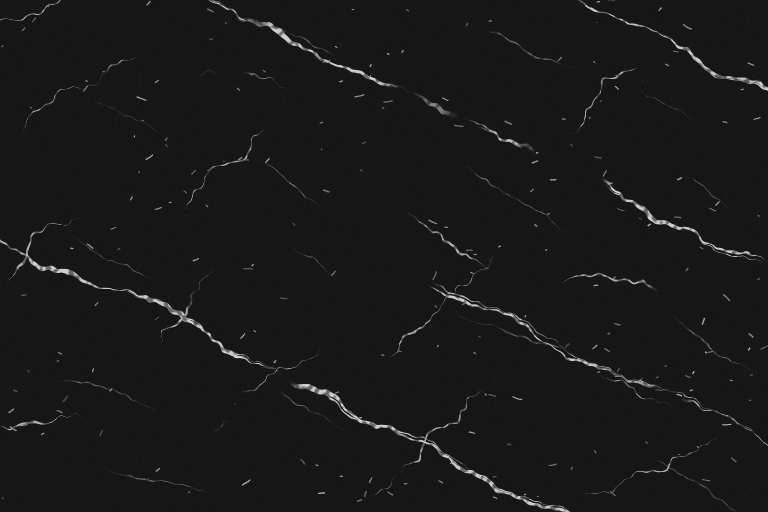
A WebGL 2 fragment shader for this texture:

```glsl
#version 300 es
precision highp float;
// Polished black marble with frayed diagonal white veins, jagged branches and flecks.

uniform vec2 u_resolution;
out vec4 fragColor;

const vec3 STONE = vec3(0.088);
const vec3 VEIN = vec3(0.84);
const float GRAIN = 0.012;         // brightness of the stone's fine grain
const float MAIN_ANGLE = -0.46;    // lie of the long veins, in radians
const float ROW_PITCH = 0.305;     // spacing of the long veins
const float ROW_START = 0.18;
const float MAIN_WIDTH = 0.0034;   // half widths
const float BRANCH_WIDTH = 0.0018;
const float HAIR_WIDTH = 0.0010;
const float FLECK_WIDTH = 0.0012;
const int ROWS = 5;
const int BRANCHES = 15;
const int HAIRS = 16;
const float FLECK_CELL = 0.03;
const float FLECK_CHANCE = 0.05;
const float HALO = 0.016;          // reach of the flecks gathered around veins
const vec2 SPREAD = vec2(0.7549, 0.5698); // even quasi-random steps

vec2 hash2(vec2 c) {
    vec3 q = fract(c.xyx * vec3(0.1031, 0.1030, 0.0973));
    q += dot(q, q.yzx + 33.33);
    return fract((q.xx + q.yz) * q.zy);
}

float cornerSlope(vec2 cell, vec2 offset) {
    float a = 6.2832 * hash2(cell).x;
    return dot(vec2(cos(a), sin(a)), offset);
}

float gradientNoise(vec2 p) {
    vec2 i = floor(p), f = p - i;
    vec2 w = f * f * f * (f * (f * 6.0 - 15.0) + 10.0);
    vec2 e = vec2(1.0, 0.0);
    float low = mix(cornerSlope(i, f), cornerSlope(i + e, f - e), w.x);
    float high = mix(cornerSlope(i + e.yx, f - e.yx), cornerSlope(i + 1.0, f - 1.0), w.x);
    return mix(low, high, w.y);
}

// Share of a pixel covered by a stripe at distance d.
float stripe(float d, float halfWidth) {
    float px = 1.0 / u_resolution.y;
    return max(min(d + 0.5 * px, halfWidth) - max(d - 0.5 * px, -halfWidth), 0.0) / px;
}

// One wandering, tapered vein: x is its coverage, y the halo around it.
vec2 vein(vec2 p, vec2 start, float angle, float len, float halfWidth, float jag, float seed) {
    vec2 axis = vec2(cos(angle), sin(angle));
    float along = dot(p - start, axis);
    float across = dot(p - start, vec2(-axis.y, axis.x));
    if (along < 0.0 || along > len || abs(across) > 0.15) return vec2(0.0);
    across += jag * (gradientNoise(vec2(along * 4.0, seed))
        + 0.40 * gradientNoise(vec2(along * 14.0, seed + 20.0))
        + 0.16 * gradientNoise(vec2(along * 45.0, seed + 40.0)));
    float taper = smoothstep(0.0, 0.06, along) * (1.0 - smoothstep(len - 0.1, len, along));
    float swell = smoothstep(-0.35, 0.4, gradientNoise(vec2(along * 9.0, seed + 60.0)));
    float unbroken = smoothstep(-0.38, -0.15, gradientNoise(vec2(along * 7.0, seed + 80.0)));
    float cover = stripe(across, halfWidth * taper * (0.3 + 1.1 * swell));
    return vec2(cover * unbroken, taper * exp(-abs(across) / HALO));
}

// Short slivers scattered over a jittered grid.
float flecks(vec2 p, float chance) {
    float light = 0.0;
    vec2 home = floor(p / FLECK_CELL);
    for (int k = 0; k < 9; k++) {
        vec2 id = home + vec2(k % 3 - 1, k / 3 - 1);
        vec2 place = hash2(id + 11.0), kind = hash2(id + 157.0), shape = hash2(id + 293.0);
        if (kind.x > chance) continue;
        float angle = mix(-0.9, 1.2, kind.y);
        vec2 axis = vec2(cos(angle), sin(angle));
        vec2 q = p - (id + place) * FLECK_CELL;
        float reach = FLECK_CELL * mix(0.04, 0.28, shape.x * shape.x);
        float d = length(q - axis * clamp(dot(q, axis), -reach, reach));
        light = max(light, stripe(d, FLECK_WIDTH) * mix(0.3, 0.85, shape.y));
    }
    return light;
}

void main() {
    vec2 p = gl_FragCoord.xy / u_resolution.y;
    // Fine warp frays every edge.
    vec2 q = p + 0.003 * vec2(gradientNoise(p * 55.0), gradientNoise(p * 55.0 + 31.7));
    vec2 lit = vec2(0.0);

    // Long veins in slanted rows, each a thick strand with a thin companion.
    vec2 axis = vec2(cos(MAIN_ANGLE), sin(MAIN_ANGLE));
    for (int i = 0; i < ROWS * 2; i++) {
        float row = float(i / 2), strand = float(i % 2), odd = mod(row, 2.0);
        vec2 start = axis * mix(0.55, -0.27, odd) + vec2(-axis.y, axis.x) * (ROW_START + ROW_PITCH * row);
        float width = MAIN_WIDTH * mix(0.65, 1.0, odd) * mix(1.0, 0.4, strand);
        vec2 v = vein(q, start, MAIN_ANGLE, mix(0.8, 1.4, odd), width, 0.045, row * 3.7 + 1.3 + 0.16 * strand);
        lit = max(lit, v * vec2(0.95, 0.6));
    }
    // Jagged branches, mostly climbing to the right.
    for (int i = 0; i < BRANCHES; i++) {
        float n = float(i);
        vec2 r = hash2(vec2(n, 71.0));
        vec2 start = fract(n * SPREAD + vec2(0.27, 0.41)) * vec2(1.5, 1.0) - vec2(0.08, 0.1);
        float angle = (i % 3 == 2 ? -0.3 : 0.85) + 0.5 * (r.x - 0.5);
        vec2 v = vein(q, start, angle, mix(0.16, 0.34, r.y), BRANCH_WIDTH, 0.075, 140.3 + n * 2.3);
        lit = max(lit, v * vec2(0.8, 0.75));
    }
    // Faint hairlines that follow the long veins.
    for (int i = 0; i < HAIRS; i++) {
        float n = float(i);
        vec2 r = hash2(vec2(n, 193.0));
        vec2 start = fract(n * SPREAD + vec2(0.63, 0.12)) * vec2(1.5, 1.0) - vec2(0.1, 0.0);
        vec2 v = vein(q, start, MAIN_ANGLE + 0.3 * (r.x - 0.5), mix(0.12, 0.32, r.y), HAIR_WIDTH, 0.03, 240.7 + n * 2.9);
        lit = max(lit, v * vec2(0.45, 0.15));
    }

    // Mineral grit breaks up the veins; flecks gather near them and in clusters.
    float grit = mix(0.45, 1.0, smoothstep(-0.25, 0.15, gradientNoise(p * 90.0)));
    float cluster = smoothstep(0.05, 0.5, gradientNoise(p * 4.0 + 8.3));
    float light = max(lit.x * grit, flecks(q, FLECK_CHANCE + 0.4 * lit.y + 0.2 * cluster));
    vec3 stone = STONE + GRAIN * gradientNoise(p * 170.0);
    fragColor = vec4(mix(stone, VEIN, light), 1.0);
}
```
